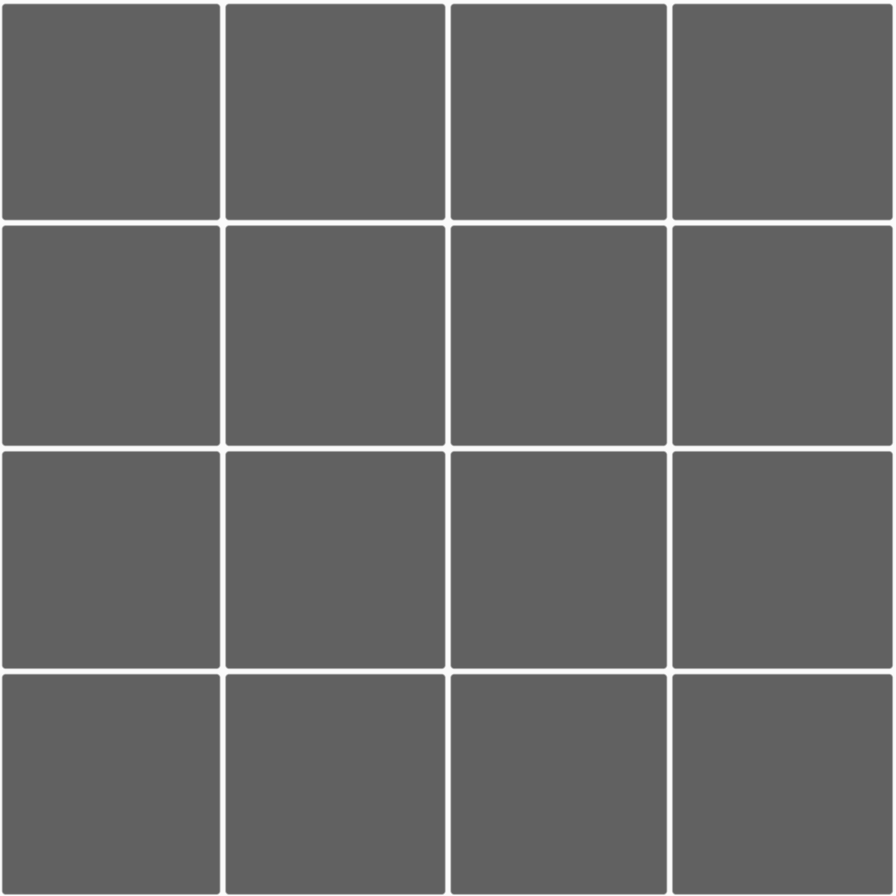
A three.js fragment shader for this pattern:

```glsl
// Square grey tiles, four by four, with slightly rounded corners and thin white joints.
varying vec2 vUv;

const float TAU = 6.2831853;
const float TILES = 4.0;
const float JOINT_HALF_WIDTH = 0.0031;
const float CORNER_RADIUS = 0.004;
const float EDGE_SOFTNESS = 0.0014;
const vec3 TILE_COLOR = vec3(0.38);
const vec3 JOINT_COLOR = vec3(0.985);

// Layered waves that wrap over the canvas and set the joints slightly unevenly.
vec2 jointShift(vec2 p) {
  vec2 offset = vec2(-0.00114, 0.0);
  vec2 slow = vec2(-0.00033) * cos(TAU * p);
  vec2 side = vec2(0.00065, -0.00033) * sin(TAU * p);
  vec2 quick = vec2(0.00081, -0.00098) * cos(2.0 * TAU * p);
  return offset + slow + side + quick;
}

// Distance to the nearest joint centre along each axis, in canvas units.
vec2 jointDistance(vec2 p, float count) {
  vec2 cell = fract(p * count);
  return min(cell, 1.0 - cell) / count;
}

// Signed distance to a rounded tile: negative inside, positive in the joint.
float roundedTile(vec2 fromJoint, float halfWidth, float radius) {
  vec2 q = radius + halfWidth - fromJoint;
  return length(max(q, 0.0)) + min(max(q.x, q.y), 0.0) - radius;
}

void main() {
  vec2 p = vUv - jointShift(vUv);
  vec2 fromJoint = jointDistance(p, TILES);
  float edge = roundedTile(fromJoint, JOINT_HALF_WIDTH, CORNER_RADIUS);
  float joint = smoothstep(-EDGE_SOFTNESS, EDGE_SOFTNESS, edge);
  gl_FragColor = vec4(mix(TILE_COLOR, JOINT_COLOR, joint), 1.0);
}
```
